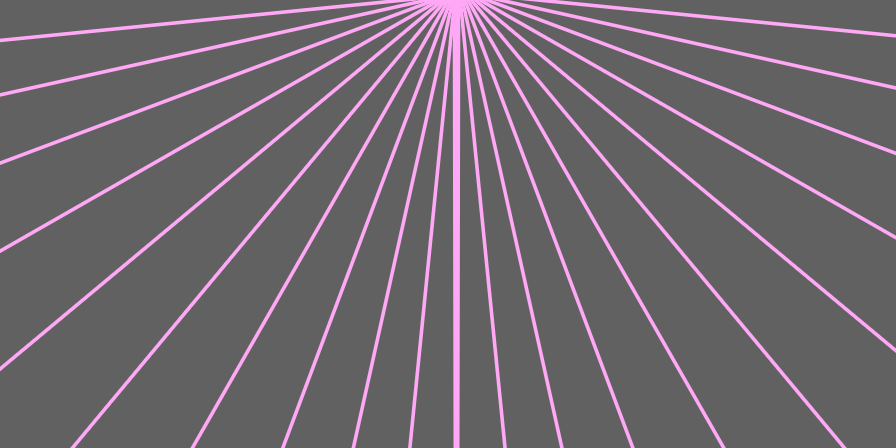
A WebGL 1 fragment shader for this background:

```glsl
precision highp float;
// A fan of thin pink rays spreading down from just above the top edge onto flat grey.
// Ray directions step evenly along a diamond; each half is mirrored about the stem.
// Every ray is a line distance with a slight outward bow, merged by its coverage.

uniform vec2 u_resolution;

// Lengths are in canvas heights; x is measured from the middle of the canvas.
const vec3 GROUND = vec3(0.38);
const vec3 RAY_COLOR = vec3(1.0, 0.66, 0.96);
const float STEPS = 11.0;          // diamond steps from vertical to horizontal
const vec2 APEX = vec2(0.0208, -0.0122);
const float APEX_SKEW = 0.0031;    // height difference of the two halves
const float RAY_HALF = 0.0040;
const float BOW = 0.0122;          // sideways offset, largest on the diagonal
const float SPREAD = 0.0026;       // gap between the halves at the stem
const float STEM_X = 0.0190;
const float STEM_TOP = 0.0086;     // stem half widths
const float STEM_BOTTOM = 0.0067;

// Antialiased coverage of a band around a line.
float band(float dist, float halfWidth, float pixel) {
  return clamp((halfWidth - abs(dist)) / pixel + 0.5, 0.0, 1.0);
}

// Signed distance to a bowed ray in the folded half plane, y pointing down.
float rayDistance(vec2 q, float k) {
  vec2 dir = normalize(vec2(k, STEPS - k));
  float offset = 2.0 * BOW * dir.x * dir.y + SPREAD * dir.y;
  return q.x * dir.y - q.y * dir.x - offset;
}

void main() {
  float pixel = 1.0 / u_resolution.y;
  vec2 p = (gl_FragCoord.xy - vec2(0.5 * u_resolution.x, 0.0)) * pixel;
  p.y = 1.0 - p.y;

  // Central stem, narrowing downwards
  float cover = band(p.x - STEM_X, mix(STEM_TOP, STEM_BOTTOM, p.y), pixel);

  // Mirrored rays
  vec2 q = p - APEX;
  q.y += APEX_SKEW * (q.x < 0.0 ? -1.0 : 1.0);
  q.x = abs(q.x);
  for (float k = 1.0; k < STEPS; k += 1.0) {
    cover = max(cover, band(rayDistance(q, k), RAY_HALF, pixel));
  }

  gl_FragColor = vec4(mix(GROUND, RAY_COLOR, cover), 1.0);
}
```
